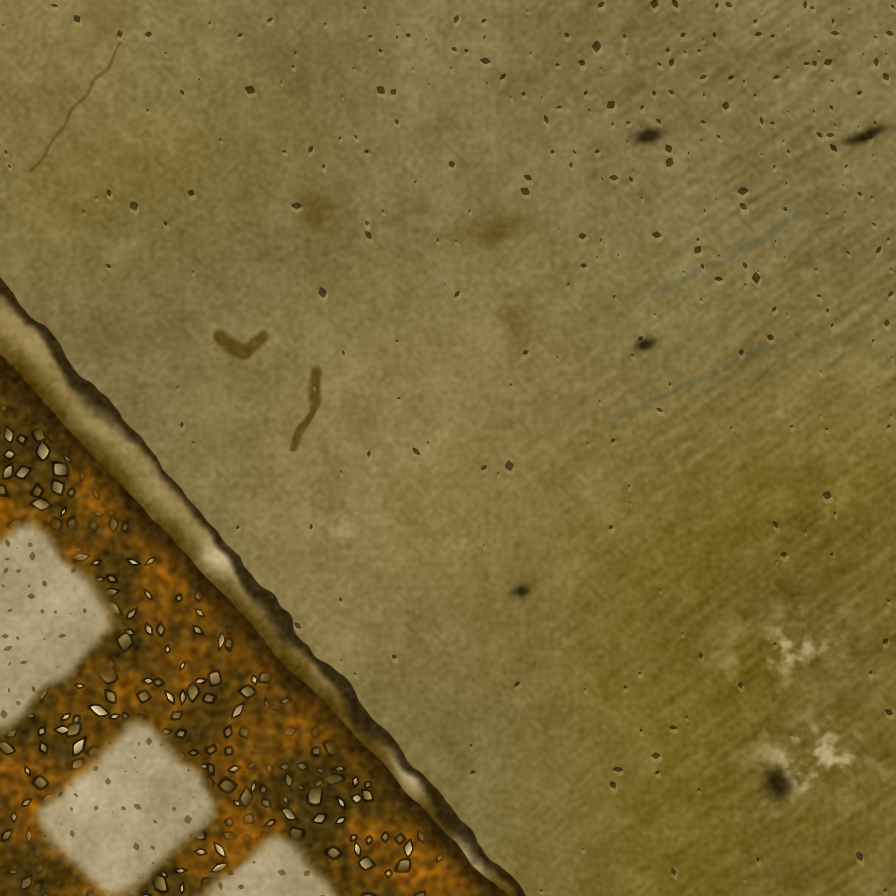
Give the GLSL for this texture, as a Shadertoy shader.

```glsl
// Weathered concrete slab with a broken mortar ridge at its lower left edge, then
// rusty soil, gravel and pitted pavers. Gradient noise tints the layers;
// jittered cells scatter stones and pits.

const vec3 CONCRETE = vec3(.49, .435, .265);
const vec3 SAND = vec3(.58, .5, .3);
const vec3 PALE = vec3(.78, .71, .54);
const vec3 OLIVE = vec3(.43, .36, .1);
const vec3 STAIN = vec3(.33, .25, .06);
const vec3 SHADOW = vec3(.13, .09, .02);
const vec3 RUST = vec3(.53, .33, .05);
const vec2 SLAB_EDGE = vec2(.692, 1.18); // height at left, slope
const vec2 SOIL_EDGE = vec2(.603, 1.07);
const float GRAVEL_CELLS = 52.;
const float PIT_CELLS = 62.;
const float GRAIN = .075;

vec2 hash2(vec2 p) {
  vec3 q = fract(p.xyx * vec3(.1031, .103, .0973));
  q += dot(q, q.yzx + 33.33);
  return fract((q.xx + q.yz) * q.zy);
}

float corner(vec2 i, vec2 f, vec2 o) { return dot(hash2(i + o) * 2. - 1., f - o); }

float gnoise(vec2 p) {
  vec2 i = floor(p), f = p - i, u = f * f * (3. - 2. * f), o = vec2(0, 1);
  return mix(mix(corner(i, f, o.xx), corner(i, f, o.yx), u.x),
             mix(corner(i, f, o.xy), corner(i, f, o.yy), u.x), u.y);
}

float fbm(vec2 p) {
  float s = 0., a = .8;
  for (int i = 0; i < 4; i++, a *= .55) {
    s += a * gnoise(p);
    p = mat2(1.6, 1.2, -1.2, 1.6) * p + 7.3;
  }
  return s;
}

vec2 turn(vec2 p, float a) { return mat2(cos(a), -sin(a), sin(a), cos(a)) * p; }

float cover(float d) { return smoothstep(1., -1., d * iResolution.y * 1.); }

float blob(vec2 p, float x, float y, float rx, float ry) {
  vec2 q = turn(p - vec2(x, y), .25) / vec2(rx, ry);
  return exp(-dot(q, q));
}

float stroke(vec2 p, float x, float y, float x2, float y2, float w) {
  vec2 v = vec2(x2 - x, y2 - y), q = p - vec2(x, y);
  float d = length(q - v * clamp(dot(q, v) / dot(v, v), 0., 1.));
  return 1. - smoothstep(w * .4, w * 1.4, d);
}

float paver(vec2 p, float x, float y, float r) {
  vec2 q = abs(turn(p - vec2(x, y), .75)) - vec2(r, r * .75);
  return length(max(q, 0.)) + min(max(q.x, q.y), 0.) - .02;
}

// Scattered angular grains: distance, random id, facet tilt
vec3 scatter(vec2 p, float cells, float density) {
  vec2 q = p * cells;
  vec3 best = vec3(9, 0, 0);
  for (int k = 0; k < 9; k++) {
    vec2 g = floor(q) + vec2(k % 3, k / 3) - 1., h = hash2(g), s = hash2(g + 71.7);
    vec2 r = turn(q - g - .2 - .6 * h, s.y * 6.28);
    r.y *= 1.1 + h.x;
    float d = mix(length(r), abs(r.x) + abs(r.y), .5) - mix(.16, .5, h.y * h.y);
    if (s.x < density && d < best.x) best = vec3(d, h.x, r.x + r.y);
  }
  return vec3(best.x / cells, best.yz);
}

vec3 slab(vec2 p, vec2 w) {
  float cloud = fbm(p * 5.), mottle = fbm(p * 23.);
  vec3 c = mix(CONCRETE, SAND, .65 * blob(w, .5, .44, .25, .21) + .5 * blob(w, 0., .98, .2, .2));
  float damp = blob(w, .88, .31, .29, .23) + .7 * blob(w, .8, 0., .25, .13) + .4 * blob(w, .14, .8, .17, .07);
  c = mix(c, OLIVE, clamp(damp * (.95 + cloud), 0., .9)) + .08 * cloud + .07 * mottle;
  c += gnoise(turn(p, .6) * vec2(18, 130)) * .09 * smoothstep(.45, .9, p.x);

  // Lime bloom
  float bloom = blob(w, .88, .28, .06, .04) + blob(w, .91, .15, .07, .045) + .6 * blob(w, .38, .42, .015, .02);
  c = mix(c, PALE, min(bloom * smoothstep(-.1, .35, fbm(p * 28.)), .8));

  // Damp spots, curled stains, hairline crack, scratches
  float marks = .8 * blob(w, .555, .742, .032, .014) + .7 * blob(w, .352, .765, .017, .026)
    + .5 * blob(w, .575, .64, .016, .023) + .6 * blob(w, .88, .34, .025, .025)
    + stroke(w, .246, .625, .272, .605, .008) + stroke(w, .275, .605, .294, .625, .007)
    + stroke(w, .349, .585, .35, .55, .007) + stroke(w, .35, .55, .328, .5, .004)
    + .6 * stroke(w, .14, .955, .035, .81, .002);
  c = mix(c, STAIN, min(marks, 1.) * .8);
  float scratch = stroke(w, .73, .67, .9, .76, .005) + stroke(w, .68, .53, .87, .62, .004);
  c = mix(c, vec3(.36, .37, .26), .4 * scratch);

  // Pits with lit rims, large holes
  float rough = .04 + .32 * smoothstep(.9, 1.6, p.x * .6 + p.y);
  c = mix(c, SAND * 1.1, .5 * cover(scatter(p + vec2(-.001, .004), PIT_CELLS, rough).x));
  float hole = blob(w, .723, .847, .015, .007) + blob(w, .722, .618, .012, .006)
    + blob(w, .966, .85, .024, .006) + blob(w, .58, .34, .008, .007) + blob(w, .868, .125, .014, .018);
  return mix(c, SHADOW, min(hole + .65 * cover(scatter(p, PIT_CELLS, rough).x + .0015), .85));
}

vec3 ground(vec2 p, vec2 w, float edge) {
  float n = fbm(p * 13.);
  vec3 c = mix(STAIN * .8, RUST, smoothstep(-.35, .5, n)) * (1. + .6 * gnoise(p * 95.));
  float d = min(min(paver(w, .01, .3, .08), paver(w, .14, .095, .065)), paver(w, .295, -.02, .055)) + .012 * n;
  vec3 stone = mix(PALE * .85 + .14 * n, STAIN, .65 * cover(scatter(p, 68., .5).x + .002));
  c = mix(c, stone, smoothstep(.008, -.012, d));
  vec3 g = scatter(w, GRAVEL_CELLS, .62);
  float loose = smoothstep(0., .015, d) * smoothstep(.012, .035, -edge) * smoothstep(-.4, .05, fbm(p * 8.));
  c *= 1. - .5 * loose * cover(g.x - .004);
  c = mix(c, mix(STAIN, PALE, .2 + .8 * g.y) * (1. + .6 * g.z), loose * cover(g.x));
  return mix(c, SHADOW, .75 * smoothstep(-.035, 0., edge));
}

vec3 ridge(vec2 p, vec2 w, float top, float bottom) {
  float n = fbm(p * 22.);
  vec3 c = mix(STAIN, SAND, smoothstep(0., .03, bottom)) + .13 * n;
  float chips = blob(w, .25, .38, .025, .02) + blob(w, .455, .14, .014, .03) + blob(w, .525, .045, .02, .035);
  c = mix(c, PALE, min(chips, .9));
  float overhang = .006 + .008 * (1. + cos((p.x - .085) * 60.)) * smoothstep(.02, .06, abs(p.x - .19));
  return mix(c, SHADOW, .85 * smoothstep(-overhang - .008, -overhang * .5, top + .008 * n));
}

float above(vec2 p, vec2 e) { return (p.y - e.x + e.y * p.x) / length(vec2(1, e.y)); }

void mainImage(out vec4 fragColor, in vec2 fragCoord) {
  vec2 p = fragCoord / iResolution.xy;
  vec2 w = p + .009 * vec2(gnoise(p * 30.), gnoise(p * 30. + 19.));
  float lumps = .014 * gnoise(p * 17.) + .006 * gnoise(p * 50.);
  float top = above(p, SLAB_EDGE) + lumps, bottom = above(p, SOIL_EDGE) + .5 * lumps;
  vec3 c = mix(ridge(p, w, top, bottom), ground(p, w, bottom), cover(bottom));
  c = mix(slab(p, w), c, cover(top));
  c += GRAIN * (gnoise(p * 150.) + .6 * gnoise(p * 75.));
  fragColor = vec4(clamp(c, 0., 1.), 1);
}
```
